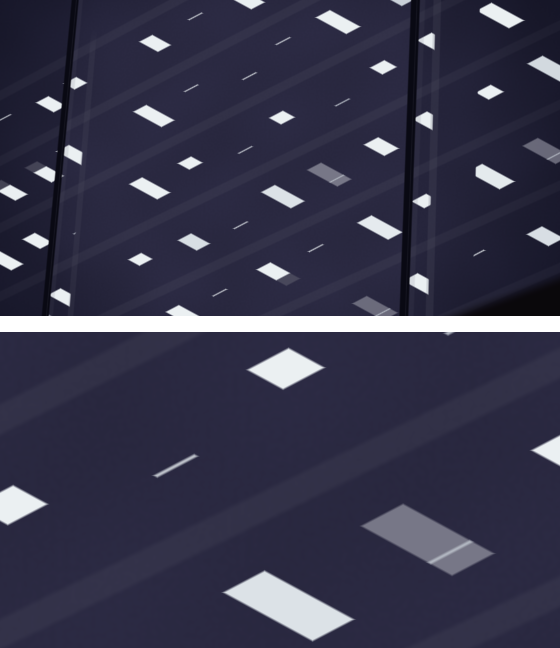
Top: the whole. Bottom: its middle third, enlarged.
This pattern is drawn by a Shadertoy shader. Its source:

```glsl
const int LANES = 6;
const int COLUMNS = 13;
const int HIDDEN_COLUMN = 3;
const vec3 GLASS = vec3(0.165, 0.16, 0.255);
const vec3 SHADE = vec3(0.085, 0.085, 0.155);
const vec3 MULLION = vec3(0.035, 0.035, 0.075);
const vec3 SHEEN = vec3(0.36, 0.36, 0.42);
const vec3 LAMP = vec3(0.92, 0.94, 0.95);
const vec3 COOL_LAMP = vec3(0.79, 0.82, 0.85);
const vec3 DIM_LAMP = vec3(0.48, 0.48, 0.54);

float hash(vec2 p) {
    return fract(sin(dot(p, vec2(127.1, 311.7))) * 43758.5);
}

vec2 gradient(vec2 cell) {
    float angle = 6.2832 * hash(cell);
    return vec2(cos(angle), sin(angle));
}

float gradientNoise(vec2 p) {
    vec2 i = floor(p), f = fract(p);
    vec2 u = f * f * f * (f * (f * 6.0 - 15.0) + 10.0);
    vec2 e = vec2(0.0, 1.0);
    float a = dot(gradient(i), f);
    float b = dot(gradient(i + e.yx), f - e.yx);
    float c = dot(gradient(i + e.xy), f - e.xy);
    float d = dot(gradient(i + e.yy), f - e.yy);
    return mix(mix(a, b, u.x), mix(c, d, u.x), u.y);
}

float coverage(float dist, float blur) {
    return 1.0 - smoothstep(-blur, blur, dist);
}

// Height below the top edge of a sloping ceiling lane
float laneY(float lane, float x) {
    return 0.162 + lane * (0.227 + 0.0023 * lane) + (0.51 - 0.017 * lane) * (0.889 - x);
}

// Columns widen to the right and lean slightly with depth
vec2 panelCentre(float lane, float column) {
    float x = 0.042 + column * (0.097 + 0.0037 * column) - 0.01 * (1.0 - mod(column, 2.0));
    x -= 0.06 * (laneY(lane, x) - 0.5);
    return vec2(x, laneY(lane, x));
}

// Signed distance to a strip of the panel; q spans -1 to 1 on both axes
float stripDistance(vec2 q, float centre, float halfLength, float scale) {
    return scale * max((abs(q.x - centre) - halfLength) * 0.0426, (abs(q.y) - 1.0) * 0.0195);
}

vec3 drawPanel(vec3 color, vec2 p, float lane, float column, float clip, float blur) {
    vec2 centre = panelCentre(lane, column);
    float scale = 0.92 + 0.14 * centre.x;
    mat2 axes = mat2(0.045, 0.0245, 0.0208, -0.0109);
    vec2 q = inverse(axes) * (p - centre) / scale;
    if (max(abs(q.x), abs(q.y)) > 1.3) return color;

    vec2 id = vec2(column, lane);
    float state = hash(id + 3.7);
    float variant = hash(id + 17.3);
    vec3 tone = mix(LAMP, COOL_LAMP, smoothstep(0.6, 1.0, variant));
    float whole = coverage(stripDistance(q, 0.0, 1.0, scale), blur) * clip;

    // Dim panel crossed by a bright slit
    if (state < 0.1) {
        color = mix(color, DIM_LAMP, whole * (0.75 + 0.3 * variant));
        float slit = coverage(stripDistance(q, 0.5, 0.035, scale), blur);
        return mix(color, COOL_LAMP, slit * clip * 0.7);
    }
    // Slit, small, medium or full opening
    float open = state < 0.3 ? 0.04 : state < 0.42 ? 0.4 : state < 0.62 ? 0.66 : 1.0;
    float side = variant < 0.5 ? -1.0 : 1.0;
    float shift = side * (1.0 - open) * 0.6;
    if (state > 0.54 && state < 0.62) {
        shift = side * (1.0 - open);
        color = mix(color, SHEEN, whole * 0.6);
    }
    float lit = coverage(stripDistance(q, shift, open, scale), blur) * clip;
    return mix(color, tone, lit * (open < 0.1 ? 0.8 : 1.0));
}

// Dark upright with a faint reflection on its right side
vec3 drawMullion(vec3 color, float offset, float halfWidth, float blur) {
    color = mix(color, SHEEN, 0.13 * coverage(abs(offset - halfWidth * 1.5) - halfWidth * 0.7, blur));
    color = mix(color, MULLION, coverage(abs(offset) - halfWidth, blur));
    return mix(color, SHEEN, 0.18 * coverage(abs(offset - halfWidth * 0.35) - 0.001, blur));
}

void mainImage(out vec4 fragColor, in vec2 fragCoord) {
    vec2 p = vec2(fragCoord.x, iResolution.y - fragCoord.y) / iResolution.y;
    float blur = 0.8 / iResolution.y + 0.0008;
    float leftMullion = p.x - 0.238 + 0.095 * p.y;
    float rightMullion = p.x - 1.315 + 0.037 * p.y;
    float leftBar = p.x - 0.306 + 0.083 * p.y;
    float rightBar = p.x - 1.384 + 0.025 * p.y;

    // Tinted glass, darker towards the corners and outer panes
    float light = 1.0 - smoothstep(0.5, 1.15, length((p - vec2(0.85, 0.5)) / vec2(1.0, 0.9)));
    light *= mix(1.0, 0.65, coverage(leftMullion, blur));
    light *= mix(0.75, 1.0, coverage(rightMullion, blur));
    vec3 color = mix(SHADE, GLASS, light);
    color *= 1.0 + 0.08 * gradientNoise(p * 5.0) + 0.03 * gradientNoise(p * 140.0);

    // Ceiling beams between the lanes
    for (int i = 0; i <= LANES; i++) {
        float beam = abs(p.y - laneY(float(i) - 1.5, p.x)) - 0.016;
        color = mix(color, SHEEN, 0.17 * coverage(beam, 0.004) * (0.5 + 0.5 * light));
    }

    // Ceiling lights, masked beside each inner bar
    float clip = 1.0 - coverage(abs(leftBar - 0.065) - 0.07, blur);
    clip *= 1.0 - coverage(abs(rightBar - 0.065) - 0.07, blur);
    for (int lane = 0; lane < LANES; lane++) {
        for (int column = 0; column < COLUMNS; column++) {
            if (column == HIDDEN_COLUMN) continue;
            color = drawPanel(color, p, float(lane - 1), float(column), clip, blur);
        }
    }

    // Window frame
    float leftFade = smoothstep(0.08, 0.18, p.y);
    color = mix(color, SHEEN, 0.16 * leftFade * coverage(abs(leftBar) - 0.009, 0.003));
    color = mix(color, SHEEN, 0.2 * coverage(abs(rightBar) - 0.012, 0.003));
    color = drawMullion(color, leftMullion, 0.011, blur);
    color = drawMullion(color, rightMullion, 0.014, blur);

    // Soft dark ledge in the lower right corner
    float ledge = 1.0 - 0.36 * (p.x - 1.44) - p.y;
    color = mix(color, vec3(0.04, 0.03, 0.045), coverage(ledge, 0.025));
    fragColor = vec4(color, 1.0);
}
```
